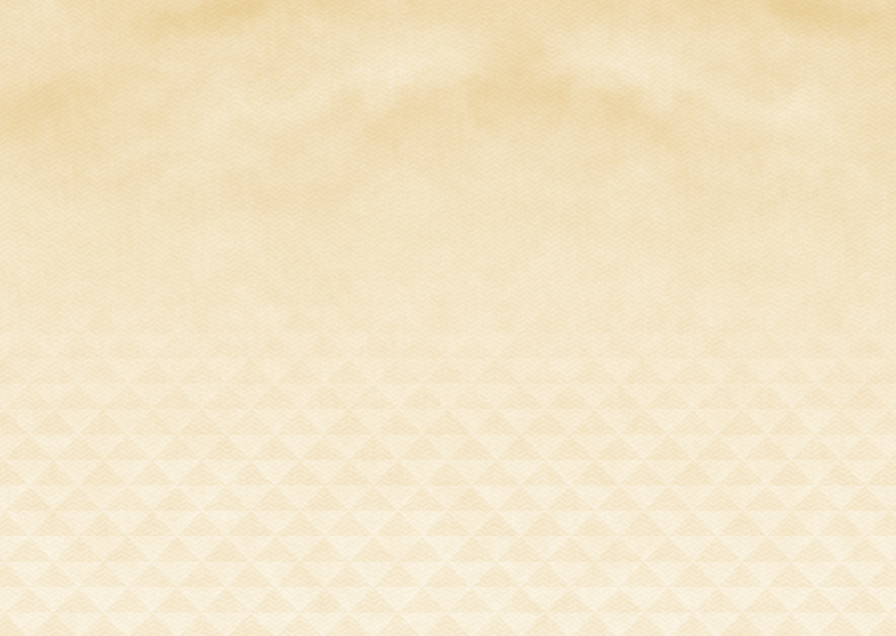
Give the GLSL for this background, as a Shadertoy shader.

```glsl
// Aged cream paper with mirrored stains above and a woven triangle pattern fading in below.
#define DARK_PAPER vec3(0.915, 0.815, 0.610)
#define LIGHT_PAPER vec3(0.978, 0.945, 0.870)
#define MIRROR_X 0.815
#define ROW_HEIGHT 0.040
#define ROW_OFFSET 0.0366
#define TRIANGLE_WIDTH 0.0773
#define TRIANGLE_CENTER 0.703
#define TRIANGLE_CONTRAST 0.18
#define WEAVE_PITCH 0.0085
#define WEAVE_CONTRAST 0.08
#define STAIN_STRENGTH 0.82
#define GRAIN_STRENGTH 0.18

float hash(vec2 p) {
    return fract(sin(dot(p, vec2(127.1, 311.7))) * 43758.5453);
}

float valueNoise(vec2 p) {
    vec2 cell = floor(p), f = fract(p);
    f = f * f * (3.0 - 2.0 * f);
    return mix(mix(hash(cell), hash(cell + vec2(1, 0)), f.x),
               mix(hash(cell + vec2(0, 1)), hash(cell + vec2(1, 1)), f.x), f.y);
}

float fbm(vec2 p) {
    float sum = 0.0, amplitude = 0.5;
    for (int i = 0; i < 5; i++) {
        sum += amplitude * valueNoise(p);
        p = mat2(1.6, 1.2, -1.2, 1.6) * p + 7.3;
        amplitude *= 0.55;
    }
    return sum;
}

// Soft elliptical spot, tilted by the given slope
float spot(vec2 p, vec2 center, vec2 size, float slope) {
    vec2 d = p - center;
    d.y -= slope * d.x;
    d /= size;
    return exp(-dot(d, d));
}

// Mirrored stains and creases; positive is lighter
float stains(vec2 p) {
    vec2 m = vec2(abs(p.x - MIRROR_X), p.y);
    vec2 warp = vec2(fbm(m * 11.0), fbm(m * 11.0 + 19.0)) - 0.53;
    vec2 w = m + 0.09 * warp;
    float tone = 0.0;
    tone -= 0.32 * spot(w, vec2(0.00, 0.87), vec2(0.12, 0.060), -0.40);
    tone -= 0.22 * spot(w, vec2(0.20, 0.79), vec2(0.09, 0.030), -0.60);
    tone -= 0.36 * spot(w, vec2(0.42, 0.99), vec2(0.20, 0.050), -0.20);
    tone -= 0.28 * spot(w, vec2(0.76, 0.83), vec2(0.13, 0.070), 0.10);
    tone -= 0.14 * spot(w, vec2(0.35, 0.70), vec2(0.12, 0.040), 0.00);
    tone -= 0.10 * spot(w, vec2(0.31, 0.57), vec2(0.10, 0.030), 0.00);
    tone += 0.24 * spot(w, vec2(0.39, 0.82), vec2(0.13, 0.025), -0.25);
    tone += 0.22 * spot(w, vec2(0.20, 0.90), vec2(0.14, 0.050), -0.30);
    float cloud = fbm(m * vec2(6.0, 11.0) + 2.0 * warp) - 0.53;
    float crease = 1.0 - abs(2.0 * valueNoise(w * vec2(7.0, 12.0) + 3.7) - 1.0);
    float upper = smoothstep(0.35, 0.90, p.y);
    return tone + upper * (0.55 * cloud + 0.10 * (pow(crease, 8.0) - 0.2));
}

// Coverage of the upright triangles, alternate rows shifted by half a width
float triangles(vec2 p) {
    float y = (p.y - ROW_OFFSET) / ROW_HEIGHT;
    float row = floor(y), f = y - row;
    float u = fract((p.x - TRIANGLE_CENTER) / TRIANGLE_WIDTH + 0.5 * (row + 1.0) + 0.5) - 0.5;
    float slant = (1.0 - f - 2.0 * abs(u))
                / length(vec2(1.0 / ROW_HEIGHT, 2.0 / TRIANGLE_WIDTH));
    float inside = min(slant, f * ROW_HEIGHT);
    return smoothstep(-1.0, 1.0, inside * iResolution.y);
}

// Light seams along every second diagonal
float seams(vec2 p) {
    vec2 g = vec2((p.x - TRIANGLE_CENTER) / TRIANGLE_WIDTH,
                  0.5 * (p.y - ROW_OFFSET) / ROW_HEIGHT - 5.0);
    vec2 d = abs(fract(0.5 * vec2(g.x - g.y, g.x + g.y) + 0.5) - 0.5);
    return exp(-pow(14.0 * min(d.x, d.y), 2.0));
}

// Fine zigzag threads
float weave(vec2 p) {
    float zigzag = abs(fract(p.x / (3.0 * WEAVE_PITCH)) - 0.5) * 2.0;
    return sin(6.28318 * (p.y / WEAVE_PITCH + zigzag));
}

void mainImage(out vec4 fragColor, in vec2 fragCoord) {
    vec2 p = fragCoord / iResolution.y;

    // Vertical wash and stains
    float tone = mix(0.87, 0.36, pow(p.y, 1.35));
    tone += STAIN_STRENGTH * stains(p);

    // Triangle pattern
    float fade = 1.0 - smoothstep(0.22, 0.64, p.y);
    float shade = triangles(p);
    tone += fade * (TRIANGLE_CONTRAST * (0.5 - shade) + 0.05 * seams(p));

    // Threads and paper grain
    tone += WEAVE_CONTRAST * weave(p) * mix(0.8, 1.1, shade * fade);
    tone += GRAIN_STRENGTH * (valueNoise(p * 270.0) - 0.5);
    tone += 0.20 * (fbm(p * 26.0) - 0.53);

    fragColor = vec4(mix(DARK_PAPER, LIGHT_PAPER, clamp(tone, -0.1, 1.1)), 1.0);
}
```
